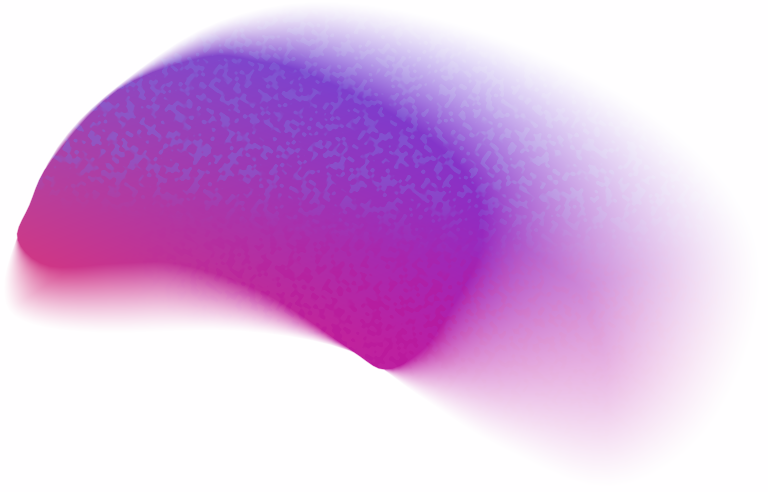
A Shadertoy shader for this background:

```glsl
const vec3 PAPER      = vec3(1.0, 0.998, 1.0);
const vec3 ROSE       = vec3(0.83, 0.22, 0.50);
const vec3 ORCHID     = vec3(0.58, 0.30, 0.74);
const vec3 INDIGO     = vec3(0.41, 0.24, 0.86);
const vec3 MAGENTA    = vec3(0.72, 0.10, 0.66);
const vec3 COOL_SPECK = vec3(0.50, 0.41, 0.84);
const vec3 WARM_SPECK = vec3(0.72, 0.08, 0.60);

const float FALLOFF     = 1.3;    // how quickly the glow thins out
const float EDGE_SOFT   = 0.004;  // softness where core and glow share an edge
const float SPECK_SIZE  = 0.0085;
const float SPECK_POWER = 0.5;
const int   STEPS       = 5;      // line pieces per spline span
const int   KNOTS       = 18;

// Spline knots, in units of the canvas height
const vec2 CORE[KNOTS] = vec2[KNOTS](
    vec2(0.037, 0.512), vec2(0.061, 0.583), vec2(0.106, 0.675),
    vec2(0.240, 0.817), vec2(0.417, 0.884), vec2(0.528, 0.874),
    vec2(0.630, 0.848), vec2(0.833, 0.746), vec2(0.961, 0.624),
    vec2(0.976, 0.492), vec2(0.904, 0.352), vec2(0.854, 0.285),
    vec2(0.783, 0.250), vec2(0.711, 0.291), vec2(0.539, 0.404),
    vec2(0.366, 0.463), vec2(0.244, 0.465), vec2(0.102, 0.459));

const vec2 GLOW[KNOTS] = vec2[KNOTS](
    vec2(0.010, 0.415), vec2(0.041, 0.528), vec2(0.118, 0.699),
    vec2(0.248, 0.829), vec2(0.447, 0.955), vec2(0.691, 0.994),
    vec2(1.016, 0.923), vec2(1.321, 0.772), vec2(1.514, 0.573),
    vec2(1.541, 0.360), vec2(1.433, 0.116), vec2(1.240, 0.008),
    vec2(1.016, 0.093), vec2(0.854, 0.197), vec2(0.711, 0.289),
    vec2(0.488, 0.329), vec2(0.203, 0.325), vec2(0.045, 0.350));

float hash(vec2 p) {
    return fract(sin(dot(p, vec2(127.1, 311.7))) * 43758.55);
}

float valueNoise(vec2 p) {
    vec2 cell = floor(p), f = fract(p);
    f = f * f * (3.0 - 2.0 * f);
    return mix(mix(hash(cell), hash(cell + vec2(1, 0)), f.x),
               mix(hash(cell + vec2(0, 1)), hash(cell + vec2(1, 1)), f.x), f.y);
}

// Catmull-Rom curve from b to c
vec2 spline(vec2 a, vec2 b, vec2 c, vec2 d, float t) {
    return b + 0.5 * t * (c - a + t * (2.0 * a - 5.0 * b + 4.0 * c - d
             + t * (3.0 * (b - c) + d - a)));
}

// Signed distance to a closed spline, negative inside
float sdSpline(vec2 p, vec2 knots[KNOTS]) {
    float nearest = 1e6, side = 1.0;
    vec2 start = knots[0];
    for (int i = 0; i < KNOTS; i++) {
        vec2 a = knots[(i + KNOTS - 1) % KNOTS], b = knots[i];
        vec2 c = knots[(i + 1) % KNOTS], d = knots[(i + 2) % KNOTS];
        for (int j = 1; j <= STEPS; j++) {
            vec2 end = spline(a, b, c, d, float(j) / float(STEPS));
            vec2 e = end - start, w = p - start;
            vec2 gap = w - e * clamp(dot(w, e) / dot(e, e), 0.0, 1.0);
            nearest = min(nearest, dot(gap, gap));
            // Each crossing of a horizontal ray flips the side
            bool above = start.y > p.y;
            if (above != (end.y > p.y) && (e.x * w.y < e.y * w.x) == (e.y < 0.0))
                side = -side;
            start = end;
        }
    }
    return side * sqrt(nearest);
}

void mainImage(out vec4 fragColor, in vec2 fragCoord) {
    vec2 p = fragCoord / iResolution.y;

    // Opacity: full in the core, thinning towards the rim of the glow
    float core = sdSpline(p, CORE);
    float glow = sdSpline(p, GLOW);
    float fromCore = max(core, 0.0);
    float toRim = max(EDGE_SOFT - min(core, glow), 0.0);
    float alpha = pow(toRim / (fromCore + toRim + 1e-5), FALLOFF);
    alpha *= smoothstep(0.0, EDGE_SOFT, toRim);

    // Four-colour gradient with a sloping base
    float across = clamp(p.x, 0.0, 1.0);
    float base = mix(0.46, 0.25, across);
    float rise = clamp((p.y - base) / (0.88 - base), 0.0, 1.0);
    vec3 tint = mix(mix(ROSE, ORCHID, rise), mix(MAGENTA, INDIGO, rise), across);

    // Mottled grain: cool above, warm below, calm between
    vec2 q = mat2(0.8, 0.6, -0.6, 0.8) * p / SPECK_SIZE;
    float cool = smoothstep(0.52, 0.72, valueNoise(q));
    float warm = smoothstep(0.50, 0.70, valueNoise(q + 57.3));
    cool *= smoothstep(0.30, 0.65, rise);
    warm *= (1.0 - smoothstep(0.10, 0.50, rise)) * smoothstep(0.2, 0.7, across);
    tint = mix(tint, COOL_SPECK, SPECK_POWER * cool);
    tint = mix(tint, WARM_SPECK, SPECK_POWER * warm);

    fragColor = vec4(mix(PAPER, tint, alpha), 1.0);
}
```
